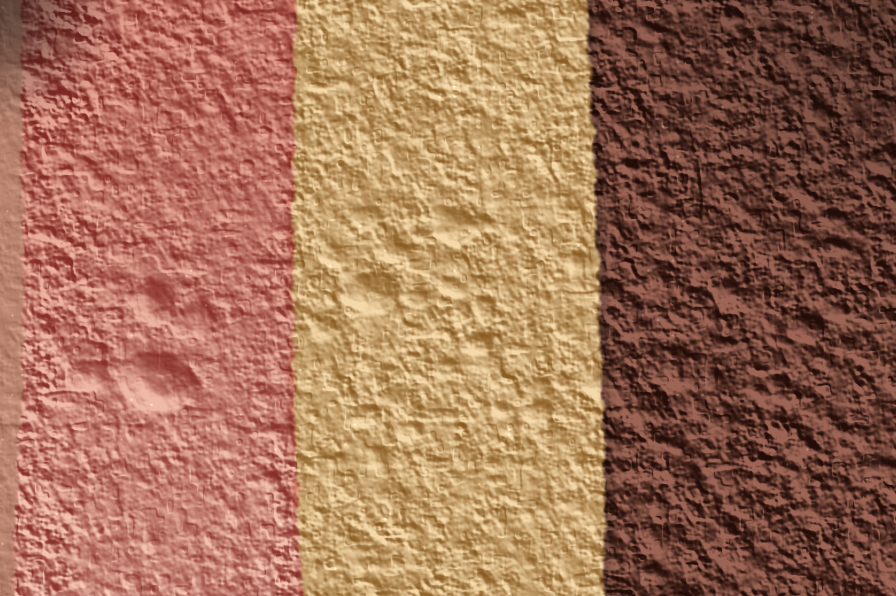
Write a WebGL 2 fragment shader that draws this texture.

```glsl
#version 300 es
precision highp float;
// Three bands of scooped ice cream: strawberry, vanilla and chocolate, in low sun.
// A height field of crumbs, pores and hollows is lit by its slope toward the
// upper right; each band maps that tone from its shadow colour to its lit colour.
uniform vec2 u_resolution;
out vec4 fragColor;

#define SUN_DIR vec2(0.55, 0.835)
#define SLOPE_STEP 0.003
#define RELIEF 0.46
#define BASE_TONE 0.65
#define GRAIN_FREQ 21.0
#define HOLLOW_CELL 0.066
#define RIM_X 0.038
#define VANILLA_X 0.488
#define CHOCOLATE_X 1.014
#define SPARKLE_CELLS 120.0

float hash(vec2 p) {
    vec3 q = fract(vec3(p.xyx) * 0.1031);
    q += dot(q, q.yzx + 33.33);
    return fract((q.x + q.y) * q.z);
}

float noise(vec2 p) {
    vec2 i = floor(p), f = fract(p);
    f = f * f * (3.0 - 2.0 * f);
    return mix(mix(hash(i), hash(i + vec2(1, 0)), f.x),
               mix(hash(i + vec2(0, 1)), hash(i + vec2(1, 1)), f.x), f.y);
}

// Dividing by frequency evens out the slopes; fine crumbs come in patches.
float grain(vec2 p) {
    float patches = 0.45 + 1.2 * noise(p * 27.0 + 9.0);
    float sum = 0.0, freq = GRAIN_FREQ, weight = 0.3;
    for (int i = 0; i < 4; i++) {
        p = mat2(0.8, 0.6, -0.6, 0.8) * p;
        sum += weight * noise(p * freq + 40.0 + float(i) * 17.3) / freq;
        freq *= 2.03;
        weight = i < 1 ? 0.65 : 1.2 * patches;
    }
    return sum;
}

// Sparse sharp pits where the noise peaks, at two sizes.
float pores(vec2 p) {
    return smoothstep(0.60, 0.86, noise(p * 36.0 + 5.0)) / 36.0
         + smoothstep(0.58, 0.86, noise(p.yx * 77.0)) / 77.0;
}

float hollow(vec2 p, vec2 centre, float radius, float depth) {
    float d = length((p - centre) * vec2(0.92, 1.12)) / radius;
    return -depth * radius * (1.0 - smoothstep(0.15, 1.1, d));
}

// Small hollows, one per jittered cell, kept where the chance is high enough.
float scatteredHollows(vec2 p, float chance) {
    vec2 cell = floor(p / HOLLOW_CELL);
    float sum = 0.0;
    for (int k = 0; k < 9; k++) {
        vec2 id = cell + vec2(k % 3 - 1, k / 3 - 1);
        vec2 jitter = vec2(hash(id + 3.7), hash(id + 41.2));
        float radius = HOLLOW_CELL * mix(0.22, 0.45, hash(id + 9.1));
        float keep = smoothstep(0.0, 0.3, chance - hash(id + 71.5));
        sum += keep * hollow(p, (id + 0.15 + 0.7 * jitter) * HOLLOW_CELL, radius, 0.6);
    }
    return sum;
}

// Larger landmark hollows: strawberry, vanilla, then chocolate.
float largeHollows(vec2 p) {
    return hollow(p, vec2(0.255, 0.492), 0.040, 0.85)
         + hollow(p, vec2(0.324, 0.463), 0.038, 0.45)
         + hollow(p, vec2(0.267, 0.357), 0.062, 0.80)
         + hollow(p, vec2(0.149, 0.368), 0.034, 0.80)
         + hollow(p, vec2(0.449, 0.194), 0.018, 0.90)
         + hollow(p, vec2(0.622, 0.512), 0.044, 0.75)
         + hollow(p, vec2(0.763, 0.622), 0.036, 0.70)
         + hollow(p, vec2(1.018, 0.510), 0.028, 0.90)
         + hollow(p, vec2(1.353, 0.447), 0.034, 0.90);
}

// Distances right of the vanilla seam, the chocolate seam and the left rim.
vec3 seams(vec2 p) {
    float crumb = 0.008 * (noise(p * 41.0) - 0.5) + 0.006 * (noise(p * 118.0) - 0.5);
    return p.x - crumb - vec3(VANILLA_X + 0.008 * p.y * p.y + 0.020 * pow(1.0 - p.y, 3.0),
                              CHOCOLATE_X - 0.03 * p.y * p.y,
                              RIM_X - 0.016 * smoothstep(0.4, 0.0, p.y));
}

float height(vec2 p, vec3 band) {
    // Strawberry is rough at its sides and top, chocolate is rough all over.
    float pinkRough = 0.6 + 0.5 * smoothstep(0.08, 0.24, abs(p.x - 0.31 - 0.1 * (p.y - 0.4)))
                    + 0.25 * smoothstep(0.65, 0.95, p.y);
    float rough = mix(mix(mix(pinkRough, 0.75, band.x), 1.2, band.y), 0.2, band.z);
    float middle = smoothstep(0.14, 0.26, p.y) * smoothstep(0.68, 0.55, p.y);
    float chance = mix(mix(0.1, 0.15 + 0.5 * middle, band.x), 0.3, band.y);
    vec2 bent = p + 0.016 * (vec2(noise(p * 26.0), noise(p.yx * 26.0 + 7.0)) - 0.5);
    float pits = (scatteredHollows(bent, chance) + largeHollows(bent)) * (1.0 - band.z);
    float smoothing = 1.0 - 0.4 * smoothstep(0.0, 0.012, -pits);
    float ridges = 0.02 * band.y * noise(vec2(p.x + 0.5 * p.y, p.y) * vec2(24.0, 38.0));
    return pits + (grain(p) - 0.45 * pores(p)) * rough * smoothing + ridges;
}

void main() {
    vec2 p = gl_FragCoord.xy / u_resolution.y;
    vec3 seam = seams(p);
    vec3 band = smoothstep(-0.005, 0.005, vec3(seam.xy, -seam.z));
    float slope = (height(p, band) - height(p + SUN_DIR * SLOPE_STEP, band)) / SLOPE_STEP;
    float tone = BASE_TONE + RELIEF * slope / sqrt(1.0 + 0.35 * slope * slope);
    tone = clamp(tone + 0.06 * (noise(p * 6.0) - 0.5), 0.0, 1.2);
    // Strawberry pales downward and reddens in patches beside the vanilla.
    vec3 strawberry = mix(vec3(0.52, 0.18, 0.16), vec3(0.85, 0.62, 0.56), tone);
    strawberry *= mix(vec3(1.05, 1.10, 1.10), vec3(0.98, 0.88, 0.87), p.y);
    float redden = smoothstep(0.018, 0.0, -seam.x) * smoothstep(0.3, 0.7, noise(p * 38.0));
    strawberry *= mix(vec3(1), vec3(0.86, 0.62, 0.56), redden);
    vec3 vanilla = mix(vec3(0.54, 0.36, 0.14), vec3(0.89, 0.77, 0.58), tone);
    vec3 chocolate = mix(vec3(0.14, 0.05, 0.03), vec3(0.54, 0.34, 0.285), tone);
    chocolate *= 1.0 - 0.25 * smoothstep(0.025, 0.0, seam.y);
    vec3 rim = mix(vec3(0.46, 0.25, 0.19), vec3(0.86, 0.65, 0.56), tone);
    vec3 colour = mix(mix(mix(strawberry, vanilla, band.x), chocolate, band.y), rim, band.z);
    // Sparse ice crystals, then the dim upper corners.
    vec2 crystal = p * SPARKLE_CELLS;
    float glint = smoothstep(0.4, 0.05, length(fract(crystal) - 0.5));
    colour += 0.14 * glint * step(0.988, hash(floor(crystal) + 5.0));
    colour *= 1.0 - 0.5 * smoothstep(0.24, 0.0, length(p - vec2(0.0, 1.0)));
    colour *= 1.0 - 0.25 * smoothstep(0.6, 0.0, length(p - vec2(u_resolution.x / u_resolution.y, 1.0)));
    fragColor = vec4(clamp(colour, 0.0, 1.0), 1.0);
}
```
